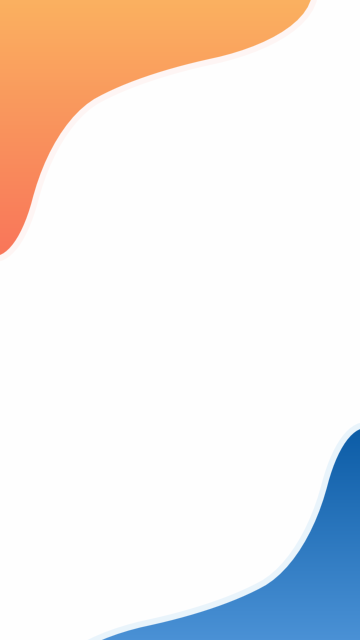
This background is drawn by a WebGL 2 fragment shader. Its source:

```glsl
#version 300 es
precision highp float;
// Two wavy corner blobs on white: warm at the top left, blue at the bottom right.
// Both use one chain of cubic Beziers, the second turned by half a circle.
// A signed distance to the chain gives the fill and the pale rim around it.

uniform vec2 u_resolution;
out vec4 outColor;

// Canvas units: 9 wide, 16 high
const vec2 CANVAS = vec2(9.0, 16.0);
const float RIM_WIDTH = 0.15;
const float WAVE_DEPTH = 6.375;    // lowest reach of the wave at the side edge
const float TURN_HEIGHT = 17.104;  // height of the half turn for the blue blob

const vec3 PAPER = vec3(0.996);
const vec3 WARM_EDGE = vec3(0.980, 0.692, 0.375);
const vec3 WARM_TIP = vec3(0.975, 0.460, 0.350);
const vec3 WARM_RIM = vec3(0.997, 0.962, 0.955);
const vec3 BLUE_EDGE = vec3(0.290, 0.568, 0.835);
const vec3 BLUE_TIP = vec3(0.045, 0.360, 0.650);
const vec3 BLUE_RIM = vec3(0.915, 0.955, 0.985);

// Wave outline, measured from the top left corner with y downward
const int CURVES = 4;
const int STEPS = 12;
const vec2 WAVE[13] = vec2[13](
    vec2(7.77, 0.00), vec2(7.54, 0.73), vec2(6.35, 1.25),
    vec2(5.21, 1.48), vec2(4.17, 1.71), vec2(3.23, 2.02),
    vec2(2.54, 2.375), vec2(1.77, 2.73), vec2(1.146, 3.75),
    vec2(0.833, 4.896), vec2(0.625, 5.73), vec2(0.3125, 6.25),
    vec2(0.0, 6.375));
const vec2 WAVE_LEAD_IN = vec2(7.95, -1.3);
const vec2 WAVE_LEAD_OUT = vec2(-1.2, 6.7);

vec2 bezier(vec2 a, vec2 b, vec2 c, vec2 d, float t) {
    float s = 1.0 - t;
    return s * s * s * a + 3.0 * s * t * (s * b + t * c) + t * t * t * d;
}

// Folds one line piece into the nearest distance and the inside sign
void addPiece(vec2 p, vec2 a, vec2 b, inout float nearest, inout float side) {
    vec2 ab = b - a;
    vec2 ap = p - a;
    float h = clamp(dot(ap, ab) / dot(ab, ab), 0.0, 1.0);
    nearest = min(nearest, length(ap - ab * h));
    bool spans = (a.x > p.x) != (b.x > p.x);
    if (spans && a.y + ab.y * ap.x / ab.x > p.y) side = -side;
}

// Signed distance to the wave, negative inside the corner
float waveDistance(vec2 p) {
    float nearest = 1e3;
    float side = 1.0;
    vec2 last = WAVE[0];
    addPiece(p, WAVE_LEAD_IN, last, nearest, side);
    for (int i = 0; i < CURVES; i++) {
        int k = 3 * i;
        for (int j = 1; j <= STEPS; j++) {
            float t = float(j) / float(STEPS);
            vec2 next = bezier(WAVE[k], WAVE[k + 1], WAVE[k + 2], WAVE[k + 3], t);
            addPiece(p, last, next, nearest, side);
            last = next;
        }
    }
    addPiece(p, last, WAVE_LEAD_OUT, nearest, side);
    return side * nearest;
}

// Lays the rim and then the fill over the colour below
vec3 paintBlob(vec3 below, float dist, vec3 fill, vec3 rim, float blur) {
    vec3 color = mix(rim, below, smoothstep(-blur, blur, dist - RIM_WIDTH));
    return mix(fill, color, smoothstep(-blur, blur, dist));
}

void main() {
    vec2 p = gl_FragCoord.xy / u_resolution * CANVAS;
    float blur = 0.75 * CANVAS.y / u_resolution.y;

    // Warm blob, hanging from the top left
    vec2 warmPos = vec2(p.x, CANVAS.y - p.y);
    vec3 warm = mix(WARM_EDGE, WARM_TIP, clamp(warmPos.y / WAVE_DEPTH, 0.0, 1.0));
    vec3 color = paintBlob(PAPER, waveDistance(warmPos), warm, WARM_RIM, blur);

    // Blue blob, the same wave turned round and cut by the lower edge
    vec2 bluePos = vec2(CANVAS.x, TURN_HEIGHT) - warmPos;
    float blueTop = CANVAS.y - TURN_HEIGHT + WAVE_DEPTH;
    vec3 blue = mix(BLUE_EDGE, BLUE_TIP, clamp(p.y / blueTop, 0.0, 1.0));
    color = paintBlob(color, waveDistance(bluePos), blue, BLUE_RIM, blur);

    outColor = vec4(color, 1.0);
}
```
